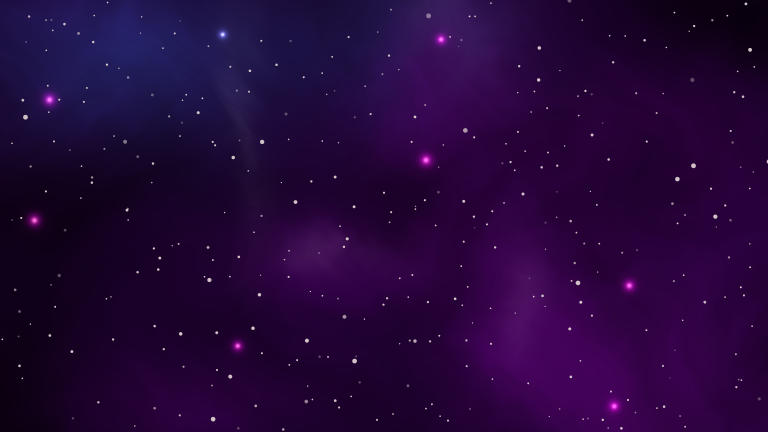
A Shadertoy shader for this texture:

```glsl
// Violet and blue nebula with small disc stars and a few glowing magenta suns.

const vec3 VOID_COLOR   = vec3(0.100, 0.004, 0.165);
const vec3 VIOLET_LIGHT = vec3(0.150, 0.004, 0.165);
const vec3 BLUE_LIGHT   = vec3(0.035, 0.130, 0.230);
const vec3 HAZE_LIGHT   = vec3(0.110, 0.120, 0.100);
const vec3 STAR_COLOR   = vec3(0.820, 0.760, 0.780);
const int SUN_COUNT = 8;

vec3 hash3(vec2 cell) {
    vec3 h = fract(cell.xyx * vec3(0.1031, 0.1030, 0.0973));
    h += dot(h, h.yxz + 33.33);
    return fract((h.xxy + h.yzz) * h.zyx);
}

// Layered, turned and bent sines, about -1 to 1.
float waves(vec2 p) {
    const mat2 turn = mat2(0.8, 0.6, -0.6, 0.8);
    float sum = 0.0, amp = 0.55;
    for (int i = 0; i < 5; i++) {
        p += 0.7 * sin(p.yx * 1.3 + vec2(1.7, 4.1));
        sum += amp * sin(p.x) * cos(p.y);
        p = turn * p * 1.8 + 2.3;
        amp *= 0.55;
    }
    return sum;
}

// Soft elliptical patch.
float patchAt(vec2 p, vec2 center, vec2 radius) {
    vec2 d = (p - center) / radius;
    return exp(-dot(d, d));
}

vec3 nebula(vec2 p) {
    vec2 q = p + 0.08 * vec2(waves(p * 5.0), waves(p * 5.0 + 7.0));
    float billow = waves(q * 6.0 + 3.0);
    float wisp = waves(q * 11.0 + 9.0);

    float violet = 0.65 * patchAt(q, vec2(1.05, 0.77), vec2(0.20, 0.18))
                 + 0.55 * patchAt(q, vec2(0.78, 0.42), vec2(0.34, 0.13))
                 + 0.50 * patchAt(q, vec2(1.16, 0.30), vec2(0.20, 0.24))
                 + 0.90 * patchAt(q, vec2(1.50, 0.14), vec2(0.36, 0.24))
                 + 0.50 * patchAt(q, vec2(1.52, 0.66), vec2(0.34, 0.22))
                 + 0.40 * patchAt(q, vec2(0.48, 0.08), vec2(0.34, 0.12));
    float blue = patchAt(q, vec2(0.27, 0.88), vec2(0.36, 0.22))
               + 0.55 * patchAt(q, vec2(0.88, 0.92), vec2(0.28, 0.16));
    float haze = 0.75 * patchAt(q, vec2(0.56, 0.72), vec2(0.05, 0.22))
               + 0.65 * patchAt(q, vec2(0.75, 0.44), vec2(0.12, 0.05))
               + 0.45 * patchAt(q, vec2(1.22, 0.28), vec2(0.06, 0.11))
               + 0.50 * patchAt(q, vec2(1.05, 0.92), vec2(0.13, 0.12));
    float dark = 0.60 * patchAt(q, vec2(1.72, 0.97), vec2(0.28, 0.20))
               + 0.45 * patchAt(q, vec2(0.02, 0.50), vec2(0.34, 0.18))
               + 0.65 * patchAt(q, vec2(0.00, 0.04), vec2(0.30, 0.26))
               + 0.30 * patchAt(q, vec2(0.94, 0.56), vec2(0.13, 0.12));

    vec3 color = VOID_COLOR * (1.0 + 0.22 * billow);
    color += VIOLET_LIGHT * violet * (0.9 + 0.45 * billow);
    color += BLUE_LIGHT * blue * (0.9 + 0.25 * billow);
    color += HAZE_LIGHT * haze * clamp(0.7 + 0.7 * wisp, 0.0, 1.3);
    return color * (1.0 - dark);
}

// Coverage of one jittered disc per cell; density is the share of cells in use.
float stars(vec2 p, float cellSize, float density, vec2 radii, float pixel) {
    vec2 cell = floor(p / cellSize);
    vec3 place = hash3(cell + 17.0);
    vec3 kind = hash3(cell + 91.0);
    vec2 center = (cell + 0.1 + 0.8 * place.xy) * cellSize;
    float radius = mix(radii.x, radii.y, kind.x * kind.x);
    float disc = clamp(0.5 + (radius - length(p - center)) / pixel, 0.0, 1.0);
    float opacity = mix(0.35, 1.0, smoothstep(0.0, 0.4, kind.y));
    return disc * opacity * step(place.z, density);
}

// Bright core inside a coloured halo.
vec3 sun(vec2 p, vec2 center, float size, vec3 halo, vec3 core) {
    float d = length(p - center) / size;
    return halo * (0.75 * exp(-d * d * 1.6) + 0.30 * exp(-d * 1.3))
         + core * exp(-d * d * 9.0);
}

void mainImage(out vec4 fragColor, in vec2 fragCoord) {
    float pixel = 1.0 / iResolution.y;
    vec2 p = fragCoord * pixel;
    float aspect = iResolution.x * pixel;
    vec3 color = nebula(p);

    // Suns spread by a low-discrepancy sequence; the first one is pale blue.
    for (int i = 0; i < SUN_COUNT; i++) {
        float n = float(i);
        vec2 center = fract(vec2(0.29, 0.92) + n * vec2(0.7549, 0.5698));
        float size = mix(0.012, 0.021, hash3(vec2(n, 5.0)).x);
        vec3 halo = i == 0 ? vec3(0.25, 0.28, 0.55) : vec3(0.55, 0.01, 0.50);
        vec3 core = i == 0 ? vec3(0.55, 0.55, 0.40) : vec3(0.45, 0.45, 0.30);
        color += sun(p, center * vec2(aspect, 1.0), size, halo, core);
    }

    // Larger discs first, then fine dust.
    float cover = stars(p, 0.093, 0.55, vec2(0.0022, 0.0056), pixel);
    cover = max(cover, stars(p + 3.7, 0.061, 0.30, vec2(0.0017, 0.0034), pixel));
    cover = max(cover, stars(p + 8.2, 0.035, 0.06, vec2(0.0013, 0.0024), pixel));
    color = mix(color, STAR_COLOR, cover);

    fragColor = vec4(clamp(color, 0.0, 1.0), 1.0);
}
```
